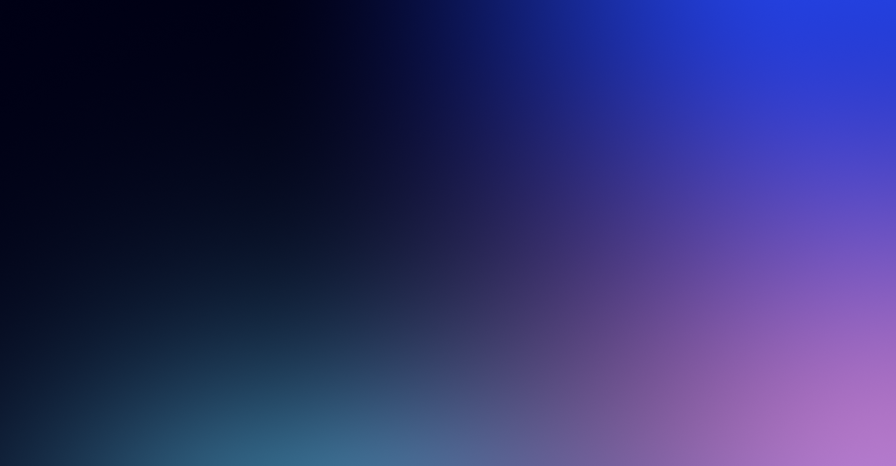
Write a Shadertoy shader that draws this background.

```glsl
// A soft night gradient: near-black navy on the left, a blue-to-orchid
// column of light on the right and a teal glow rising from the lower edge.
// Built from smoothsteps and one lopsided Gaussian, with faint dithering.

#define NAVY vec3(0.0, 0.0, 0.078)
#define BLUE vec3(0.14, 0.25, 0.87)
#define ORCHID vec3(0.70, 0.475, 0.80)
#define TEAL vec3(0.20, 0.40, 0.45)
#define MID_SHADE vec3(0.0, 0.04, 0.075)
#define LIGHT_START 0.28
#define LIGHT_END vec2(1.0, 0.9)
#define GLOW_CENTER 0.35
#define GLOW_WIDTH vec2(0.33, 0.28)
#define GLOW_HEIGHT 0.33
#define GLOW_FALLOFF 1.35
#define DITHER (1.0 / 255.0)

// Sine-free hash, 0 to 1
float hash21(vec2 p) {
    vec3 q = fract(vec3(p.xyx) * 0.1031);
    q += dot(q, q.yzx + 33.33);
    return fract((q.x + q.y) * q.z);
}

// Colour of the right-hand light: blue above, orchid below
vec3 lightColor(float y) {
    vec3 blend = mix(ORCHID, BLUE, smoothstep(0.0, 1.0, y));
    return blend - MID_SHADE * 4.0 * y * (1.0 - y);
}

// The light reaches full strength sooner near the top
float lightAmount(vec2 uv) {
    float end = mix(LIGHT_END.x, LIGHT_END.y, smoothstep(0.4, 1.0, uv.y));
    return smoothstep(LIGHT_START, end, uv.x);
}

// Glow on the lower edge, wider on its left side
float glowAmount(vec2 uv) {
    float offset = uv.x - GLOW_CENTER;
    float across = offset / (offset < 0.0 ? GLOW_WIDTH.x : GLOW_WIDTH.y);
    float rise = pow(max(uv.y, 0.0) / GLOW_HEIGHT, GLOW_FALLOFF);
    return exp(-across * across - rise);
}

void mainImage(out vec4 fragColor, in vec2 fragCoord) {
    vec2 uv = fragCoord / iResolution.xy;

    // Layers: dark base, side light, lower glow
    vec3 color = mix(NAVY, lightColor(uv.y), lightAmount(uv));
    color += TEAL * glowAmount(uv);

    // Dither against banding
    color += (hash21(fragCoord) - 0.5) * DITHER;
    fragColor = vec4(clamp(color, 0.0, 1.0), 1.0);
}
```
